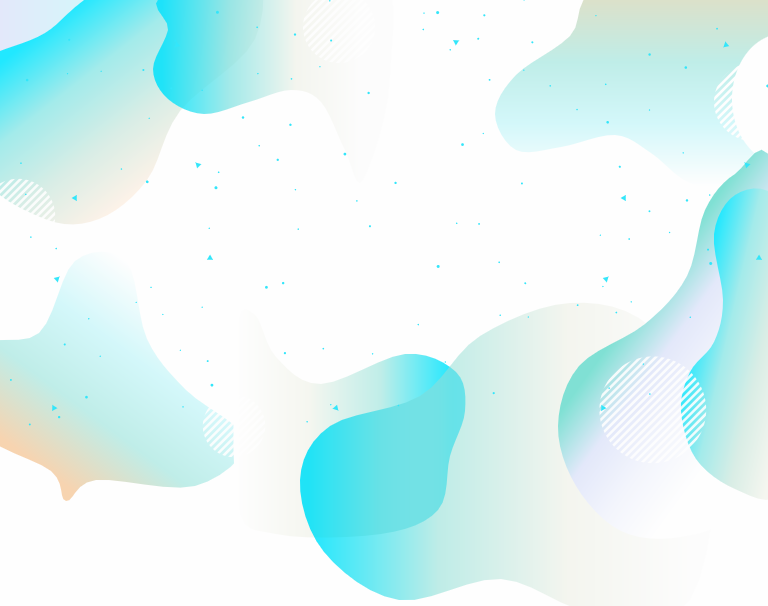
A Shadertoy shader for this background:

```glsl
// Soft abstract background: flowing pastel blobs on white, striped discs and
// cyan confetti. Each blob is a closed Catmull-Rom curve turned into a signed
// distance and filled with a four-stop gradient. The canvas is 256 units wide.

const vec3 WHITE = vec3(.995);
const vec3 CYAN = vec3(.13, .91, 1);
const vec3 AQUA = vec3(.64, .92, .92);
const vec3 SEAFOAM = vec3(.75, .93, .91);
const vec3 SAGE = vec3(.85, .93, .9);
const vec3 FROST = vec3(.83, .97, .98);
const vec3 MINT = vec3(.5, .88, .83);
const vec3 LILAC = vec3(.89, .91, .98);
const vec3 SAND = vec3(.86, .88, .79);
const vec3 IVORY = vec3(.96, .965, .94);
const vec3 PEACH = vec3(1, .95, .91);
const vec3 APRICOT = vec3(.97, .83, .69);

// Blob outlines: three groups of four control points, one per column
const mat4x2 TOP_LEFT[3] = mat4x2[3](mat4x2(-10,181,0,185,15,191,28,202), mat4x2(56,222,84,216,85,189,60,165), mat4x2(49,142,33,129,15,129,-7,145));
const mat4x2 TOP_MID[3] = mat4x2[3](mat4x2(57,205,56,192,51,179,56,169), mat4x2(68,164,83,168,97,172,107,168), mat4x2(115,152,121,142,130,176,123,216));
const mat4x2 TOP_RIGHT[3] = mat4x2[3](mat4x2(202,207,190,190,172,177,165,164), mat4x2(172,152,187,153,205,157,217,151), mat4x2(230,141,247,139,264,162,264,212));
const mat4x2 RIGHT_BACK[3] = mat4x2[3](mat4x2(258,146,245,144,235,132,229,110), mat4x2(215,94,193,80,186,60,192,40), mat4x2(207,25,227,23,247,32,267,62));
const mat4x2 RIGHT_FRONT[3] = mat4x2[3](mat4x2(258,137,245,137,238,124,241,102), mat4x2(238,88,230,78,227,65,232,49), mat4x2(245,39,260,37,270,62,270,115));
const mat4x2 LOW_LEFT[3] = mat4x2[3](mat4x2(-7,86,13,91,25,115,42,115), mat4x2(49,89,62,72,82,55,65,40), mat4x2(32,42,22,35,17,45,-7,59));
const mat4x2 LOW_MID[3] = mat4x2[3](mat4x2(79,92,85,97,92,83,107,74), mat4x2(135,84,152,78,155,65,150,50), mat4x2(146,32,127,24,92,24,79,35));
const mat4x2 LOW_WIDE[3] = mat4x2[3](mat4x2(100,42,110,60,140,70,160,90), mat4x2(190,101,217,93,238,59,230,2), mat4x2(197,-2,167,9,133,2,108,18));
const mat4x2 TRIANGLES[2] = mat4x2[2](mat4x2(25,136,66,147,70,116,19,109), mat4x2(18,66,112,66,152,188,59,187));

float hash(vec2 p) { return fract(sin(dot(p, vec2(127.1, 311.7))) * 43758.5); }

float sat(float x) { return clamp(x, 0., 1.); }

float cover(float d, float px) { return sat(.5 - d / px); }

vec2 knot(mat4x2 c[3], int i) { i %= 12; return c[i / 4][i % 4]; }

vec2 catmullRom(vec2 a, vec2 b, vec2 c, vec2 d, float t) {
    return b + .5 * t * (c - a + t * (2. * a - 5. * b + 4. * c - d + t * (3. * (b - c) + d - a)));
}

// Coverage of a closed curve: nearest piece, sign by edge crossings
float blob(vec2 p, mat4x2 c[3], float px) {
    float nearest = 1e6, side = 1.;
    vec2 a = knot(c, 0);
    for (int i = 0; i < 12; i++) {
        vec2 k0 = knot(c, i + 11), k1 = knot(c, i), k2 = knot(c, i + 1), k3 = knot(c, i + 2);
        for (int k = 1; k <= 6; k++) {
            vec2 b = catmullRom(k0, k1, k2, k3, float(k) / 6.);
            vec2 e = b - a, w = p - a;
            vec2 q = w - e * sat(dot(w, e) / dot(e, e));
            nearest = min(nearest, dot(q, q));
            if ((a.y > p.y) != (b.y > p.y) && w.x < e.x * w.y / e.y) side = -side;
            a = b;
        }
    }
    return cover(side * sqrt(nearest), px);
}

// Position from 0 to 1 along one axis, or along the line a to b
float span(float x, float a, float b) { return sat((x - a) / (b - a)); }
float along(vec2 p, vec2 a, vec2 b) { return sat(dot(p - a, b - a) / dot(b - a, b - a)); }

// Four even colour stops
vec3 ramp(float t, vec3 a, vec3 b, vec3 c, vec3 d) {
    t *= 3.;
    return mix(mix(mix(a, b, sat(t)), c, sat(t - 1.)), d, sat(t - 2.));
}

float stripedDisc(vec2 p, float radius, float px) {
    float gap = 1.8;
    float stripe = (abs(fract((p.y - p.x) * .7071 / gap) - .5) - .24) * gap;
    return cover(length(p) - radius, px) * cover(stripe, px);
}

float triangle(vec2 p, float inner, float turn) {
    float d = -inner;
    for (int i = 0; i < 3; i++) {
        float a = turn + float(i) * 2.0944;
        d = max(d, dot(p, vec2(cos(a), sin(a))) - inner);
    }
    return d;
}

float confetti(vec2 p, float px) {
    // One jittered dot per chosen cell
    float side = 13.;
    vec2 cell = floor(p / side);
    vec2 jitter = vec2(hash(cell + 3.1), hash(cell + 17.7)) * .8 + .1;
    float size = mix(.2, .5, pow(hash(cell + 41.3), 2.));
    float mask = cover(length(p - (cell + jitter) * side) - size, px);
    mask *= step(.48, hash(cell + 8.9)) * step(60., p.y);
    // Triangles repeat sideways
    float period = 183.;
    for (int i = 0; i < 8; i++) {
        vec2 q = p - TRIANGLES[i / 4][i % 4];
        q.x -= period * round(q.x / period);
        mask = max(mask, cover(triangle(q, .58, float(i) * 1.3), px));
    }
    return mask;
}

void mainImage(out vec4 fragColor, in vec2 fragCoord) {
    float px = 256. / iResolution.x;
    vec2 p = fragCoord * px;

    // Upper blobs
    vec3 corner = mix(LILAC, FROST, span(p.x, 0., 32.));
    vec3 col = mix(WHITE, corner, cover(length(p - vec2(0, 202)) - 28., px));
    col = mix(col, ramp(along(p, vec2(4, 184), vec2(43, 134)), CYAN, AQUA, SAGE, PEACH), blob(p, TOP_LEFT, px));
    vec3 tint = mix(WHITE, col, .25);
    col = mix(col, tint * ramp(span(p.x, 54., 121.), CYAN, AQUA, IVORY, WHITE), blob(p, TOP_MID, px));
    col = mix(col, ramp(span(p.y, 202., 140.), SAND, SEAFOAM, FROST, WHITE), blob(p, TOP_RIGHT, px));
    col = mix(col, WHITE, stripedDisc(p - vec2(251, 168), 13., px));
    float notch = length((p - vec2(261, 169)) / vec2(1, 1.28)) - 17.;
    col = mix(col, WHITE, cover(notch, px));

    // Lower blobs
    col = mix(col, ramp(along(p, vec2(50, 109), vec2(7, 51)), WHITE, FROST, SEAFOAM, APRICOT), blob(p, LOW_LEFT, px));
    col = mix(col, ramp(span(p.x, 79., 151.), WHITE, IVORY, SEAFOAM, CYAN), blob(p, LOW_MID, px));
    tint = mix(WHITE, col, .55);
    col = mix(col, tint * ramp(span(p.x, 103., 232.), CYAN, SEAFOAM, IVORY, WHITE), blob(p, LOW_WIDE, px));
    vec3 haze = mix(LILAC, WHITE, .6);
    col = mix(col, ramp(along(p, vec2(190, 69), vec2(230, 40)), MINT, LILAC, haze, WHITE), blob(p, RIGHT_BACK, px));
    col = mix(col, ramp(along(p, vec2(228, 80), vec2(263, 72)), CYAN, AQUA, SAGE, IVORY), blob(p, RIGHT_FRONT, px));

    // Striped discs and confetti
    float stripes = stripedDisc(p - vec2(217.6, 65.4), 17.8, px);
    stripes = max(stripes, stripedDisc(p - vec2(6, 130), 12.4, px));
    stripes = max(stripes, stripedDisc(p - vec2(78, 60), 10.4, px));
    stripes = max(stripes, stripedDisc(p - vec2(113, 193), 12., px));
    col = mix(col, WHITE, stripes * .9);
    col = mix(col, vec3(.2, .9, .98), confetti(p, px));
    fragColor = vec4(col, 1);
}
```
